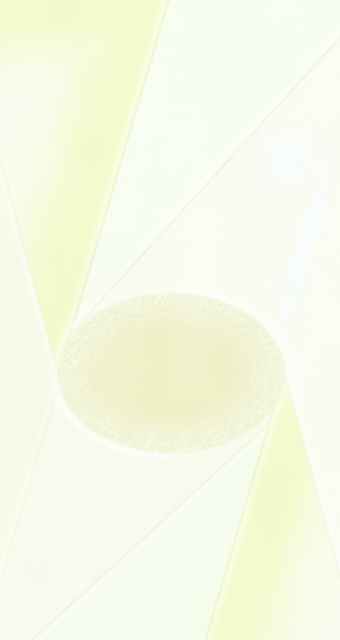
This background is drawn by a Shadertoy shader. Its source:

```glsl
#define CENTER vec2(0.268, 0.417)
#define RADII vec2(0.177, 0.125)
#define LIME vec3(0.958, 0.980, 0.805)
#define CREAM vec3(0.976, 0.976, 0.915)
#define MINT vec3(0.972, 0.992, 0.945)
#define VEIL vec3(0.980, 0.985, 0.948)
#define ICE vec3(0.968, 0.988, 0.988)
#define OLIVE vec3(0.935, 0.943, 0.785)
#define INK vec3(0.905, 0.905, 0.740)
#define WHITE vec3(0.992, 0.994, 0.975)
#define GRAIN_SCALE 330.0
#define LINE_WIDTH 0.0016

float hash(vec2 p) {
    vec3 h = fract(vec3(p.xyx) * 0.1031);
    h += dot(h, h.yzx + 33.33);
    return fract((h.x + h.y) * h.z);
}

float noise(vec2 p) {
    vec2 i = floor(p), f = fract(p);
    f = f * f * (3.0 - 2.0 * f);
    return mix(mix(hash(i), hash(i + vec2(1, 0)), f.x),
               mix(hash(i + vec2(0, 1)), hash(i + vec2(1, 1)), f.x), f.y);
}

float fbm(vec2 p) {
    float sum = 0.0, amp = 0.5;
    for (int i = 0; i < 4; i++) {
        sum += amp * noise(p);
        p = p * 2.03 + 7.1;
        amp *= 0.5;
    }
    return sum;
}

// Signed distance to the line a-b, positive on its right
float side(vec2 p, vec2 a, vec2 b) {
    vec2 d = normalize(b - a);
    return dot(p - a, vec2(d.y, -d.x));
}

float bell(float x) { return exp(-x * x); }

float cover(float d) {
    float px = 1.0 / iResolution.y;
    return smoothstep(-px, px, d);
}

// Thin pencil line with a soft pale band on its left
vec3 crease(vec3 col, float d, float mask, float wear) {
    col = mix(col, WHITE, 0.45 * mask * bell((d + 0.006) / 0.005));
    return mix(col, INK, mask * (0.2 + 0.35 * wear) * bell(d / LINE_WIDTH));
}

void mainImage(out vec4 fragColor, in vec2 fragCoord) {
    vec2 p = fragCoord / iResolution.y;
    bool upper = p.y > CENTER.y;

    // The lower fan is the upper one turned half way round
    vec2 q = upper ? p : 2.0 * CENTER - p;
    float dOuter = side(q, vec2(0.089, 0.427), vec2(0.0, 0.753));
    float dWedge = side(q, vec2(0.107, 0.466), vec2(0.264, 1.0));
    float dRay = upper ? side(q, vec2(0.111, 0.479), vec2(0.531, 0.941))
                       : side(q, vec2(0.146, 0.524), vec2(0.486, 0.834));
    float dStrip = side(q, vec2(0.451, 0.459), vec2(0.536, 0.745));

    float grain = noise(p * GRAIN_SCALE);
    float wash = fbm(p * vec2(16.0, 9.0));
    float wear = fbm(p * 35.0);

    // Wedge: lime by its inner edge, breaking into grain outward
    float lime = 1.0 - smoothstep(0.05, 0.15, -dWedge + 0.04 * (wash - 0.5));
    if (upper) lime = max(lime, smoothstep(0.86, 0.98, p.y));
    float speckle = smoothstep(0.35, 0.75, grain) * (1.0 - lime);
    vec3 wedge = mix(vec3(0.982, 0.984, 0.935), LIME, lime);
    wedge = mix(wedge, LIME, 0.4 * speckle * smoothstep(0.22, 0.08, -dWedge));

    // Sectors, left to right
    vec3 outer = mix(CREAM, VEIL, smoothstep(0.1, 0.45, p.x));
    vec3 mint = upper ? MINT : MINT - vec3(0.006, 0.003, 0.015);
    vec3 veil = upper ? VEIL : VEIL - vec3(0.008, 0.004, 0.018);
    vec3 col = mix(outer, wedge, cover(dOuter));
    col = mix(col, mint, cover(min(dOuter, dWedge)));
    col = mix(col, veil, cover(min(dWedge, dRay)));
    col = mix(col, outer, cover(dStrip));

    // Icy patch and strip at the upper right
    if (upper) {
        float strip = bell((dStrip + 0.019) / 0.013)
                    * smoothstep(0.45, 0.52, p.y) * smoothstep(0.76, 0.68, p.y);
        float patchGlow = bell(length((p - vec2(0.45, 0.75)) / vec2(0.055, 0.04)));
        patchGlow *= cover(dRay);
        col = mix(col, ICE, 0.85 * max(strip, patchGlow * (0.5 + 0.6 * wash)));
    }

    // Creases between sectors
    col = crease(col, dOuter, 1.0, 0.4 * wear);
    col = crease(col, dWedge, cover(dOuter), wear);
    col = crease(col, dRay, cover(dWedge), wear);
    col = crease(col, -dStrip, upper ? 0.15 : 0.7, 0.3 * wear);

    // Oval: pale rim, grainy border, soft olive core
    vec2 n = (p - CENTER) / RADII;
    float e = length(n);
    float rimSide = 0.35 + 0.65 * smoothstep(-0.3, 0.5, n.x * n.y);
    col = mix(col, WHITE, 0.85 * rimSide * bell((e - 1.045) / 0.04));
    float core = 1.0 - smoothstep(0.48, 0.92, e + 0.12 * (wash - 0.5));
    vec3 border = vec3(0.955, 0.962, 0.862) + 0.035 * (grain - 0.5);
    vec3 oval = mix(border, OLIVE, core);
    col = mix(col, oval, 1.0 - smoothstep(0.97, 1.015, e));
    col = mix(col, INK, 0.22 * wear * bell((e - 0.995) / 0.012));

    // Paper mottling
    col += vec3(0.012, 0.010, 0.022) * (wash - 0.47);
    col += vec3(0.004, 0.004, 0.010) * (grain - 0.5);
    fragColor = vec4(clamp(col, 0.0, 1.0), 1.0);
}
```
